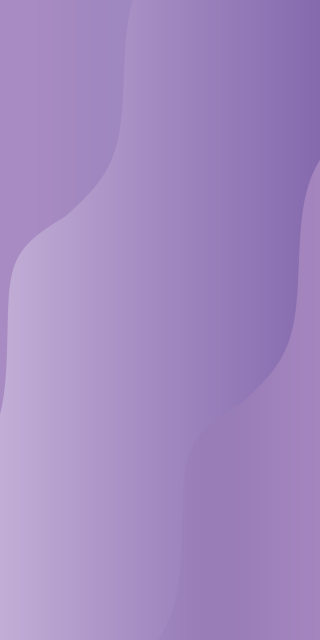
Reproduce this background procedurally as a Shadertoy shader.

```glsl
#define LEFT_BEND vec2(0.169, 0.652)
#define RIGHT_BEND vec2(0.716, 0.359)
#define BEND_HALF_WIDTH 0.182
#define UPPER_SOFTNESS 0.083
#define LOWER_SOFTNESS 0.056
#define TAIL_WIDTH 0.0755
#define TAIL_REACH 0.378

const vec3 PALE_LILAC = vec3(0.758, 0.682, 0.838);
const vec3 MID_VIOLET = vec3(0.635, 0.537, 0.753);
const vec3 DEEP_VIOLET = vec3(0.520, 0.415, 0.680);
const vec3 PINK_MAUVE = vec3(0.658, 0.545, 0.760);
const vec3 COOL_MAUVE = vec3(0.624, 0.528, 0.748);
const vec3 DUSK_MAUVE = vec3(0.600, 0.490, 0.718);
const vec3 ROSE_MAUVE = vec3(0.642, 0.520, 0.745);

// Horizontal position of an S-shaped edge at height y
float waveEdge(float y, vec2 bend) {
    float h = y - bend.y;
    float s = h - 0.0104;
    float softness = s > 0.0 ? UPPER_SOFTNESS : LOWER_SOFTNESS;
    float body = 0.0365 + BEND_HALF_WIDTH * tanh(clamp(s / softness, -8.0, 8.0));
    float t = (h - 0.0208) / TAIL_REACH;
    float tail = TAIL_WIDTH * sign(t) * pow(abs(t), 7.0);
    return bend.x + body + tail;
}

// Coverage to the right of an edge, softened along its normal
float rightOf(vec2 uv, vec2 bend) {
    float e = 0.001;
    float slope = (waveEdge(uv.y + e, bend) - waveEdge(uv.y - e, bend)) / (2.0 * e);
    float blur = 0.7 * length(vec2(1.0 / iResolution.x, slope / iResolution.y));
    return smoothstep(-blur, blur, uv.x - waveEdge(uv.y, bend));
}

void mainImage(out vec4 fragColor, in vec2 fragCoord) {
    vec2 uv = fragCoord / iResolution.xy;

    // Central ribbon, pale to deep
    vec3 ribbon = mix(PALE_LILAC, MID_VIOLET, min(uv.x * 2.0, 1.0));
    ribbon = mix(ribbon, DEEP_VIOLET, max(uv.x * 2.0 - 1.0, 0.0));

    // Upper left and lower right panels
    vec3 leftPanel = mix(PINK_MAUVE, COOL_MAUVE, smoothstep(0.05, 0.38, uv.x));
    vec3 rightPanel = mix(COOL_MAUVE, DUSK_MAUVE, smoothstep(0.45, 0.65, uv.x));
    rightPanel = mix(rightPanel, ROSE_MAUVE, smoothstep(0.70, 1.0, uv.x));

    vec3 color = mix(leftPanel, ribbon, rightOf(uv, LEFT_BEND));
    color = mix(color, rightPanel, rightOf(uv, RIGHT_BEND));
    fragColor = vec4(color, 1.0);
}
```
